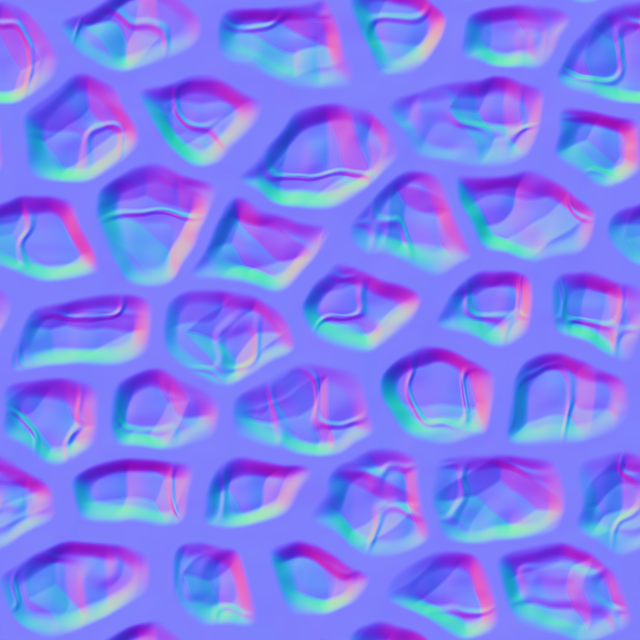
Write a WebGL 2 fragment shader that draws this texture map.

```glsl
#version 300 es
precision highp float;
// Tiling normal map of a rubble stone wall set in smooth mortar.
// Warped, wrapped Voronoi cells form the stones; chips, cracks and noise
// shape their tops, and finite differences of the height give the normal.
uniform vec2 u_resolution;
out vec4 fragColor;

const vec2 GRID = vec2(5.0, 7.0); // stones across and up the tile

// PCG integer hash of a lattice cell, wrapped to the given period
vec2 hash2(vec2 cell, vec2 period, uint seed) {
  uvec2 v = uvec2(floor(mod(cell + 0.5, period))) + uvec2(seed * 37u, seed * 101u);
  v = v * 1664525u + 1013904223u;
  v.x += v.y * 1664525u;
  v.y += v.x * 1664525u;
  v ^= v >> 16u;
  v.x += v.y * 1664525u;
  v.y += v.x * 1664525u;
  v ^= v >> 16u;
  return vec2(v >> 8u) / 16777216.0;
}

// Two channels of smooth value noise, repeating over the unit tile
vec2 noise2(vec2 p, float freq, uint seed) {
  p *= freq;
  vec2 i = floor(p), f = p - i, period = vec2(freq);
  f = f * f * f * (f * (f * 6.0 - 15.0) + 10.0);
  vec2 low = mix(hash2(i, period, seed), hash2(i + vec2(1, 0), period, seed), f.x);
  vec2 high = mix(hash2(i + vec2(0, 1), period, seed), hash2(i + vec2(1, 1), period, seed), f.x);
  return mix(low, high, f.y);
}

// Jittered stone centre in grid units; each row is shifted against the next
vec2 stoneCentre(vec2 cell) {
  float row = floor(mod(cell.y + 0.5, GRID.y));
  vec2 jitter = 0.22 + 0.56 * hash2(cell, GRID, 1u);
  return cell + jitter + vec2(fract(row * 3.0 / 7.0 + 0.01), 0.0);
}

// Nearest stone cell, and the rounded distance to its border in canvas units
float stoneDistance(vec2 q, out vec2 stone) {
  vec2 base = floor(q);
  float nearest = 1e5;
  for (int y = -1; y <= 1; y++)
    for (int x = -2; x <= 2; x++) {
      vec2 cell = base + vec2(x, y);
      vec2 r = stoneCentre(cell) - q;
      if (dot(r, r) < nearest) {
        nearest = dot(r, r);
        stone = cell;
      }
    }
  vec2 a = stoneCentre(stone);
  float sum = 0.0;
  for (int y = -2; y <= 2; y++)
    for (int x = -2; x <= 2; x++) {
      if (x == 0 && y == 0) continue;
      vec2 b = stoneCentre(stone + vec2(x, y));
      float border = dot(0.5 * (a + b) - q, b - a) / length((b - a) * GRID);
      sum += exp(-120.0 * border);
    }
  return -log(sum) / 120.0;
}

float height(vec2 p) {
  // Outline
  vec2 warped = p + 0.026 * (noise2(p, 9.0, 2u) - 0.5) + 0.011 * (noise2(p, 23.0, 3u) - 0.5);
  vec2 stone;
  float d = stoneDistance(warped * GRID, stone);
  vec2 random = hash2(stone, GRID, 4u);
  d -= 0.011 + 0.016 * random.x * random.x;
  float body = smoothstep(-0.004, 0.023, d);

  // Flat chips broken off the crown
  vec2 local = warped - stoneCentre(stone) / GRID;
  float top = 0.023 + 0.006 * random.y;
  float crown = top;
  for (int i = 0; i < 4; i++) {
    vec2 r = hash2(stone, GRID, 5u + uint(i));
    float angle = 1.571 * (float(i) + r.x);
    float reach = dot(local, vec2(cos(angle), sin(angle)));
    crown = min(crown, top + 0.45 * (0.012 + 0.04 * r.y - reach));
  }
  crown = max(crown, 0.011);

  // Ridges and cracks
  vec2 coarse = noise2(warped, 13.0, 10u);
  vec2 fine = noise2(warped, 29.0, 11u);
  crown += 0.009 * (0.5 - abs(2.0 * coarse.x - 1.0)) + 0.004 * (fine.x - 0.5);
  crown -= 0.0045 * smoothstep(0.1, 0.0, abs(coarse.y + 0.15 * fine.y - 0.57));

  float mortar = 0.002 * noise2(p, 11.0, 12u).x + 0.0006 * fine.y;
  return mortar + body * crown;
}

void main() {
  vec2 p = gl_FragCoord.xy / u_resolution;
  vec2 e = vec2(0.0035, 0.0); // wide step keeps the relief soft
  vec2 slope = vec2(height(p + e.xy) - height(p - e.xy),
                    height(p + e.yx) - height(p - e.yx)) / (2.0 * e.x);
  // Red faces right, green faces down
  vec3 normal = normalize(vec3(-slope.x, slope.y, 1.0));
  fragColor = vec4(0.5 + 0.49 * normal, 1.0);
}
```
